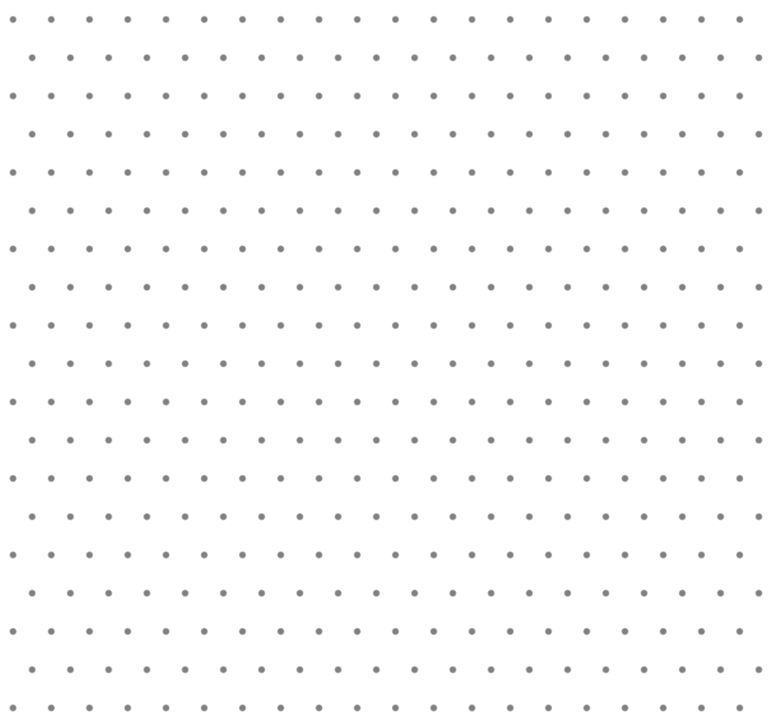
This pattern is drawn by a Shadertoy shader. Its source:

```glsl
// Small grey dots on white, in rows that alternate by half a step.
// The canvas is divided into square cells, odd rows are shifted sideways,
// and one soft-edged disc is drawn by its distance function in each cell.

// Signed distance, in cells, to the nearest dot of the staggered lattice.
float staggeredDots(vec2 grid, float radius) {
    float row = floor(grid.y + 0.5);
    grid.x -= 0.5 * mod(row, 2.0);
    vec2 local = fract(grid + 0.5) - 0.5;
    return length(local) - radius;
}

void mainImage(out vec4 fragColor, in vec2 fragCoord) {
    // Measure from the top left corner in units of the canvas width.
    vec2 p = vec2(fragCoord.x, iResolution.y - fragCoord.y) / iResolution.x;

    // Lattice with dot centres on whole numbers.
    float spacing = 0.0498;
    vec2 grid = p / spacing - vec2(0.341, 0.51);

    // Soft rim, never thinner than about a pixel.
    float pixel = 1.0 / (iResolution.x * spacing);
    float softness = max(0.03, 0.6 * pixel);
    float dist = staggeredDots(grid, 0.085);
    float ink = 1.0 - smoothstep(-softness, softness, dist);

    vec3 color = mix(vec3(1.0), vec3(0.5), ink);
    fragColor = vec4(color, 1.0);
}
```
